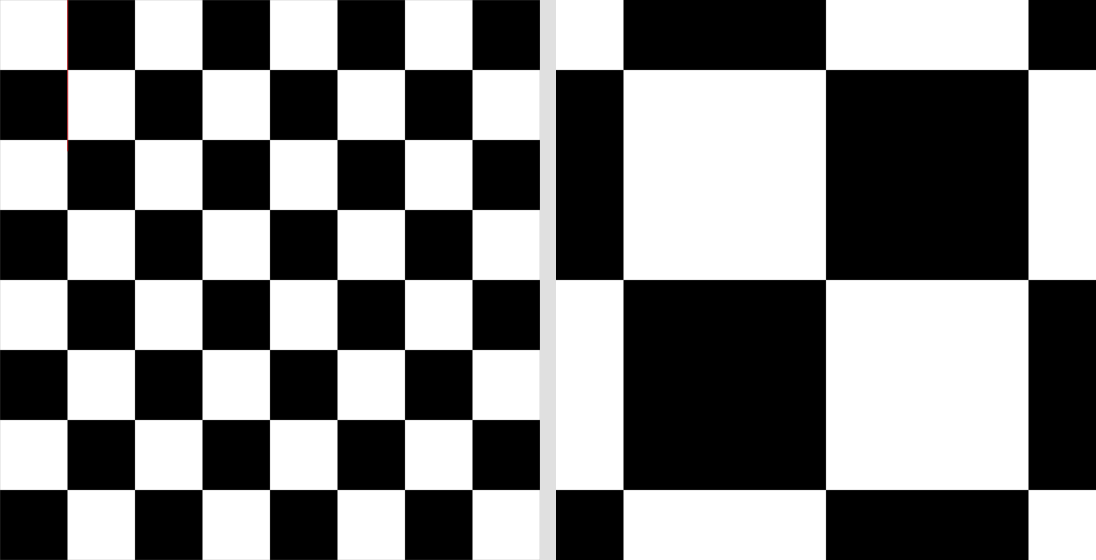
Left, the full canvas; right, a detail of the centre.
A WebGL 2 fragment shader for this pattern:

```glsl
#version 300 es
precision highp float;
// Black and white checkerboard, eight squares each way, with one fine red hairline.

uniform vec2 u_resolution;
out vec4 fragColor;

const float SQUARES = 8.0; // even, so opposite edges join
const vec3 BLACK = vec3(0.0);
const vec3 WHITE = vec3(1.0);
const vec3 RED = vec3(0.8, 0.08, 0.1);

// Alternating stripes from -1 to 1 with edges softened over +-blur, in squares.
vec2 softStripes(vec2 p, vec2 blur) {
    vec2 edgeDistance = 0.5 - abs(mod(p, 2.0) - 1.0);
    // Shift by half a square so the sign changes on whole numbers.
    vec2 shifted = 0.5 - abs(mod(p + 0.5, 2.0) - 1.0);
    edgeDistance = -shifted;
    return 2.0 * smoothstep(-blur, blur, edgeDistance) - 1.0;
}

// Coverage of an upright line at x, from y = bottom to the top edge.
float hairline(vec2 uv, float x, float bottom, float halfWidth, vec2 pixel) {
    float across = clamp((halfWidth - abs(uv.x - x)) / pixel.x + 0.5, 0.0, 1.0);
    float along = smoothstep(-pixel.y, pixel.y, uv.y - bottom);
    return across * along;
}

void main() {
    vec2 pixel = 1.0 / u_resolution;
    vec2 uv = gl_FragCoord.xy * pixel;

    // Checks: the product of both stripe directions, black at the origin.
    vec2 stripes = softStripes(uv * SQUARES, 0.75 * SQUARES * pixel);
    float white = 0.5 - 0.5 * stripes.x * stripes.y;
    vec3 color = mix(BLACK, WHITE, white);

    // Hairline beside the first column boundary.
    float line = hairline(uv, 1.0 / SQUARES + 0.0005, 0.73, 0.0008, pixel);
    color = mix(color, RED, line);

    fragColor = vec4(color, 1.0);
}
```
